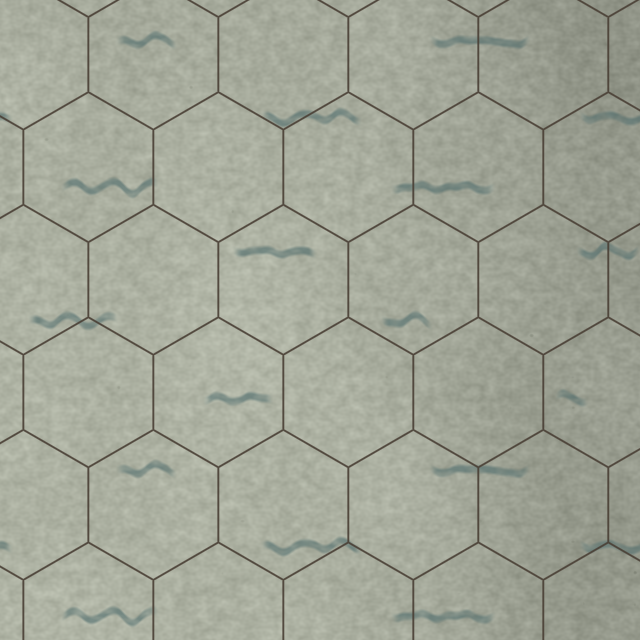
Write a Shadertoy shader that draws this pattern.

```glsl
// Weathered parchment map sheet with a thin hexagon grid and brushed water ripples.
#define HEX_WIDTH 0.2031
#define HEX_ORIGIN vec2(0.2396, 0.9147)
#define LINE_WIDTH 0.0030
#define PAPER_COLOR vec3(0.690, 0.708, 0.648)
#define LINE_COLOR vec3(0.290, 0.250, 0.210)
#define INK_COLOR vec3(0.310, 0.425, 0.425)
#define INK_OPACITY 0.62
#define RIPPLE_CELL vec2(0.521, 0.1117)
#define RIPPLE_LENGTH 0.062
#define GRAIN 0.050
#define SHADE 0.125

const float TAU = 6.2831853;

vec2 gradientAt(vec2 cell) {
    vec3 h = fract(cell.xyx * vec3(0.1031, 0.1030, 0.0973));
    h += dot(h, h.yzx + 33.33);
    float angle = TAU * fract((h.x + h.y) * h.z);
    return vec2(cos(angle), sin(angle));
}

float gradientNoise(vec2 p) {
    vec2 i = floor(p), f = fract(p);
    vec2 u = f * f * f * (f * (f * 6.0 - 15.0) + 10.0);
    float a = dot(gradientAt(i), f);
    float b = dot(gradientAt(i + vec2(1, 0)), f - vec2(1, 0));
    float c = dot(gradientAt(i + vec2(0, 1)), f - vec2(0, 1));
    float d = dot(gradientAt(i + vec2(1, 1)), f - vec2(1, 1));
    return mix(mix(a, b, u.x), mix(c, d, u.x), u.y);
}

// Distance to the nearest edge of a pointy-top hexagon grid of unit width
float hexEdgeDistance(vec2 p) {
    vec2 period = vec2(1.0, sqrt(3.0));
    vec2 a = mod(p, period) - 0.5 * period;
    vec2 b = mod(p - 0.5 * period, period) - 0.5 * period;
    vec2 q = abs(dot(a, a) < dot(b, b) ? a : b);
    return 0.5 - max(q.x, dot(q, 0.5 * period));
}

// Mottled paper, darkening towards the right and the top
vec3 paper(vec2 uv) {
    vec2 fiber = uv * vec2(0.8, 1.0);
    float tone = GRAIN * gradientNoise(fiber * 46.0 + 17.0);
    tone += GRAIN * gradientNoise(fiber * 92.0 + 51.0);
    tone += 0.7 * GRAIN * gradientNoise(fiber * 175.0 + 83.0);
    tone += 0.045 * gradientNoise(uv * 4.0 + 7.0);
    float speck = smoothstep(0.56, 0.72, gradientNoise(uv * 62.0 + 131.0));
    float shade = SHADE * smoothstep(0.40, 1.05, uv.x);
    shade += 0.035 * smoothstep(0.60, 1.0, uv.y);
    return PAPER_COLOR * (1.0 - shade) + tone - 0.012 - 0.08 * speck;
}

// Coverage of staggered ripples; the arrangement recurs every six rows
float ripple(vec2 uv, float px) {
    float depth = 1.0 - uv.y - 0.064;
    float row = round(depth / RIPPLE_CELL.y);
    float k = mod(row, 6.0);

    float start = 0.242 + 0.2318 * k - 0.013 * cos(0.5 * TAU * k);
    float column = round((uv.x - start) / RIPPLE_CELL.x);
    float center = start + column * RIPPLE_CELL.x;
    float x = uv.x - center;
    float y = row * RIPPLE_CELL.y + 0.010 * sin(1.26 * k) - depth;

    float halfLength = 0.065 + 0.018 * sin(TAU * k / 6.0)
                     + 0.06 * (center - 0.5) * cos(0.7 * k);
    float seed = k * 2.7 + column * 4.3;
    float height = 0.0045 + 0.0025 * sin(seed);
    float curve = height * sin(TAU * x / RIPPLE_LENGTH + seed);
    curve += 0.010 * gradientNoise(vec2(x * 36.0, seed * 3.0 + 0.5));

    float stroke = 1.0 - smoothstep(0.0025, 0.0075 + px, abs(y - curve));
    float ends = 1.0 - smoothstep(halfLength - 0.016, halfLength, abs(x));
    float wear = 0.86 + 0.55 * gradientNoise(uv * vec2(45.0, 110.0) + 29.0);
    return stroke * ends * clamp(wear, 0.0, 1.0);
}

void mainImage(out vec4 fragColor, in vec2 fragCoord) {
    vec2 uv = fragCoord / iResolution.y;
    float px = 1.0 / iResolution.y;

    vec3 color = paper(uv);
    color = mix(color, INK_COLOR, INK_OPACITY * ripple(uv, px));

    // Grid lines lie over the ink
    float edge = HEX_WIDTH * hexEdgeDistance((uv - HEX_ORIGIN) / HEX_WIDTH);
    float line = 1.0 - smoothstep(-0.75 * px, 0.75 * px, edge - 0.5 * LINE_WIDTH);
    color = mix(color, LINE_COLOR, 0.92 * line);

    fragColor = vec4(color, 1.0);
}
```
